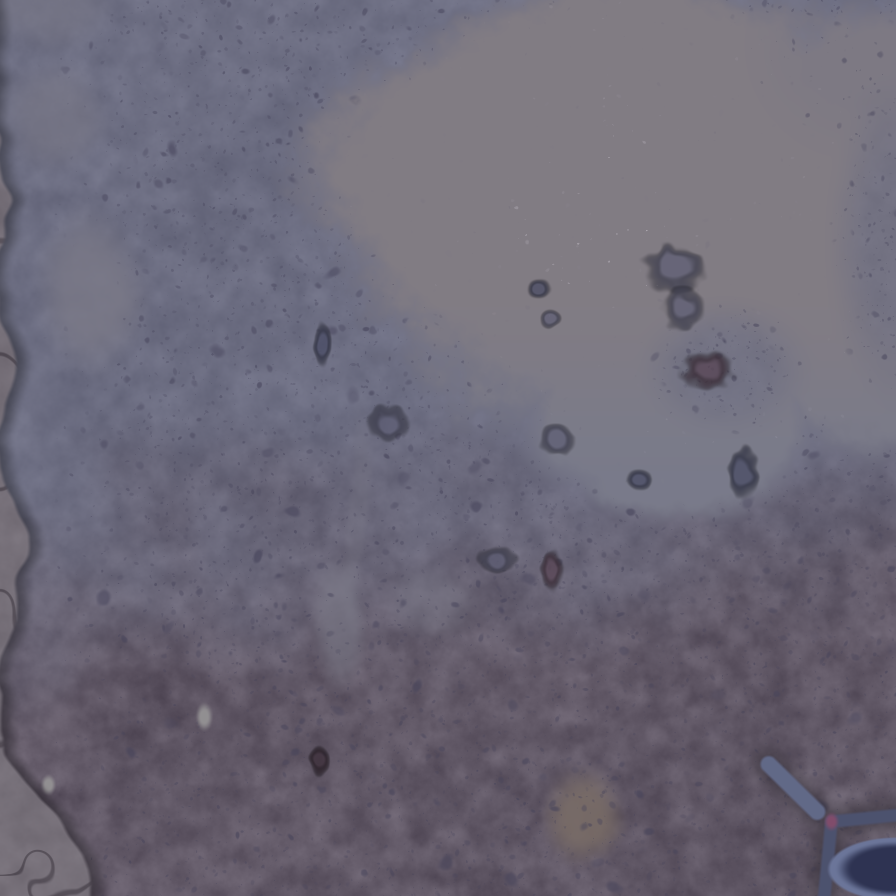
Reproduce this texture procedurally as a WebGL 2 fragment shader.

```glsl
#version 300 es
precision highp float;
// Muddy ground seen from above: a pale puddle, scattered pebbles, a cracked
// curb on the left and a blue jointed object in the lower right corner.
uniform vec2 u_resolution;
out vec4 fragColor;

float hash(vec2 p) {
  vec3 q = fract(vec3(p.xyx) * 0.1031);
  q += dot(q, q.yzx + 33.33);
  return fract((q.x + q.y) * q.z);
}

float noise(vec2 p) {
  vec2 i = floor(p), f = fract(p);
  f = f * f * (3.0 - 2.0 * f);
  return mix(mix(hash(i), hash(i + vec2(1, 0)), f.x),
             mix(hash(i + vec2(0, 1)), hash(i + 1.0), f.x), f.y);
}

float fbm(vec2 p) {
  float sum = 0.0, amp = 0.5;
  for (int i = 0; i < 5; i++, amp *= 0.5) {
    sum += amp * noise(p);
    p = mat2(1.6, 1.2, -1.2, 1.6) * p + 7.3;
  }
  return sum;
}

// Normalised radius: 1 on the rim of the ellipse
float oval(vec2 p, float x, float y, float rx, float ry) {
  return length((p - vec2(x, y)) / vec2(rx, ry));
}

float blob(vec2 p, float x, float y, float rx, float ry) {
  return 1.0 - smoothstep(0.4, 1.2, oval(p, x, y, rx, ry));
}

float segment(vec2 p, vec2 a, vec2 b) {
  vec2 d = b - a;
  return length(p - a - d * clamp(dot(p - a, d) / dot(d, d), 0.0, 1.0));
}

float bump(float y, float c) { return exp(-pow((y - c) / 0.045, 2.0)); }

// Jittered, rotated soft pebbles, one per occupied grid cell
float pebbles(vec2 p, float scale, float density, float seed) {
  vec2 g = p * scale;
  float wobble = noise(g * 4.0 + seed) * 0.16, cover = 0.0;
  for (int k = 0; k < 9; k++) {
    vec2 id = floor(g) + vec2(k % 3 - 1, k / 3 - 1), key = id + seed;
    vec2 d = g - id - vec2(hash(key + 11.7), hash(key + 23.1));
    float a = 6.28 * hash(key + 5.3), size = hash(key + 41.9);
    d = mat2(cos(a), sin(a), -sin(a), cos(a)) * d;
    d.y *= 1.0 + hash(key + 61.3);
    float r = mix(0.2, 0.48, size * size);
    float body = 1.0 - smoothstep(r * 0.45, r, length(d) + wobble);
    body *= smoothstep(0.0, 0.12, density - hash(key));
    cover = max(cover, body * mix(0.4, 1.0, hash(key + 77.7)));
  }
  return cover;
}

// Large stone: dark rim with a paler middle
void stone(inout vec3 col, vec2 p, float x, float y, float rx, float ry, vec3 tint) {
  float d = oval(p, x, y, rx, ry) + 0.5 * (noise(p * 90.0) - 0.5);
  col = mix(col, tint, 0.7 * (1.0 - smoothstep(0.75, 1.25, d)));
  col *= 1.0 - 0.25 * smoothstep(0.45, 0.1, abs(d - 0.9));
}

void main() {
  vec2 p = gl_FragCoord.xy / u_resolution;
  float px = 1.0 / min(u_resolution.x, u_resolution.y);
  float broad = fbm(p * 6.0) - 0.48, fine = fbm(p * 45.0) - 0.48;

  // Mud turning to wet blue ground towards the top
  float wet = smoothstep(0.2, 0.53, p.y - 0.07 * p.x + 0.22 * broad);
  vec3 col = mix(vec3(0.375, 0.34, 0.395), vec3(0.425, 0.43, 0.51), wet);

  // Puddle of three overlapping ovals, broken by shoals
  float d = min(oval(p, 0.7, 0.78, 0.34, 0.275),
    min(oval(p, 0.75, 0.54, 0.17, 0.125), oval(p, 0.96, 0.74, 0.22, 0.25)));
  float puddle = 1.0 - smoothstep(0.84, 1.08, d + 0.45 * broad + 0.18 * fine);
  float shoal = min(1.0, blob(p, 0.81, 0.59, 0.09, 0.07) + blob(p, 1.0, 0.73, 0.07, 0.17)
    + 0.3 * blob(p, 0.96, 0.95, 0.12, 0.12));
  puddle *= 1.0 - 0.65 * shoal;
  col += (0.13 * fine + 0.05 * broad) * (1.0 - 0.85 * puddle) * mix(1.3, 0.75, wet);
  vec3 silt = mix(vec3(0.475, 0.48, 0.54), vec3(0.505, 0.485, 0.515), smoothstep(0.45, 0.68, p.y));
  col = mix(col, silt, puddle);

  // Pale shallows and the ochre spot
  vec2 q = p + 0.05 * vec2(broad, -broad);
  float pale = blob(q, 0.1, 0.675, 0.055, 0.09) + 0.7 * blob(q, 0.06, 0.87, 0.06, 0.06)
    + 0.6 * blob(q, 0.06, 0.99, 0.07, 0.05) + 0.8 * blob(q, 0.385, 0.3, 0.03, 0.075)
    + 0.5 * blob(q, 0.49, 0.32, 0.05, 0.04) + 0.35 * blob(q, 0.4, 0.43, 0.015, 0.13);
  pale = min(pale, 1.0);
  col = mix(col, vec3(0.48, 0.475, 0.53), 0.8 * pale);
  col = mix(col, vec3(0.47, 0.42, 0.4), 0.9 * blob(q, 0.652, 0.087, 0.042, 0.055));

  // Scattered pebbles, sparse in open water and along the far left
  float density = mix(0.42, 0.035, max(puddle, 0.75 * pale)) * smoothstep(0.0, 0.22, p.x) + 0.28 * shoal;
  float dark = max(pebbles(p, 32.0, density * 0.65, 3.0), 0.85 * pebbles(p, 62.0, density, 19.0));
  dark = max(dark, 0.6 * pebbles(p, 115.0, density * 1.2, 47.0));
  col = mix(col, vec3(0.27, 0.26, 0.35), 0.62 * dark);

  // Glints on the water
  float glint = pebbles(p, 110.0, 0.04 + 0.1 * blob(p, 0.67, 0.76, 0.12, 0.12), 91.0);
  col += 0.17 * glint * smoothstep(0.5, 0.9, puddle);

  // Landmark stones and two pale shards
  vec3 slate = vec3(0.36, 0.36, 0.45), navy = vec3(0.27, 0.28, 0.38), rust = vec3(0.33, 0.25, 0.31);
  stone(col, p, 0.752, 0.7, 0.028, 0.022, slate);
  stone(col, p, 0.761, 0.656, 0.018, 0.019, slate);
  stone(col, p, 0.601, 0.677, 0.012, 0.01, navy);
  stone(col, p, 0.614, 0.645, 0.01, 0.009, slate);
  stone(col, p, 0.79, 0.588, 0.024, 0.017, rust);
  stone(col, p, 0.713, 0.464, 0.013, 0.01, navy);
  stone(col, p, 0.621, 0.51, 0.015, 0.015, slate);
  stone(col, p, 0.829, 0.474, 0.014, 0.022, navy);
  stone(col, p, 0.433, 0.528, 0.018, 0.018, slate);
  stone(col, p, 0.555, 0.375, 0.017, 0.013, slate);
  stone(col, p, 0.616, 0.362, 0.01, 0.018, rust);
  stone(col, p, 0.36, 0.616, 0.008, 0.02, navy);
  stone(col, p, 0.356, 0.15, 0.009, 0.013, rust * 0.7);
  float shard = max(blob(p, 0.228, 0.2, 0.009, 0.015), blob(p, 0.054, 0.124, 0.008, 0.011));
  col = mix(col, vec3(0.57, 0.56, 0.57), shard);

  // Cracked curb with a dark lip
  float side = p.x + 0.01 - 0.02 * (bump(p.y, 0.59) + bump(p.y, 0.31)) - 0.034 * bump(p.y, 0.4)
    - 0.1 * smoothstep(0.2, 0.01, p.y) - 0.012 * (bump(p.y, 0.77) + noise(vec2(p.y * 45.0, 2.0)));
  col *= 1.0 - 0.32 * smoothstep(0.022, 0.0, side);
  float seam = abs(fract(p.y * 7.0 + 0.6 * noise(p * 24.0)) - 0.5);
  vec3 curb = vec3(0.46, 0.435, 0.47) + 0.08 * fine - 0.13 * smoothstep(0.035, 0.007, seam);
  col = mix(col, curb, smoothstep(0.002 + px, -0.002 - px, side));

  // Blue jointed object: arm, two legs, rounded shell, joint
  vec2 hub = vec2(0.928, 0.083);
  float arm = segment(p, vec2(0.858, 0.147), vec2(0.912, 0.094));
  float legs = min(segment(p, hub, vec2(1.0, 0.09)), segment(p, hub, vec2(0.92, 0.0)));
  col *= 1.0 - 0.25 * smoothstep(0.03, 0.0, min(arm, legs));
  col = mix(col, vec3(0.38, 0.41, 0.53), smoothstep(0.01 + px, 0.007, arm));
  col = mix(col, vec3(0.3, 0.32, 0.43), smoothstep(0.008 + px, 0.005, legs));
  float shell = oval(p, 1.0, 0.03, 0.075, 0.035);
  vec3 sheen = mix(vec3(0.18, 0.2, 0.32), vec3(0.42, 0.46, 0.6), smoothstep(0.65, 0.92, shell));
  col = mix(col, sheen, 1.0 - smoothstep(0.96, 1.04, shell));
  col = mix(col, vec3(0.5, 0.3, 0.42), blob(p, hub.x, hub.y, 0.008, 0.01));
  fragColor = vec4(col, 1.0);
}
```
